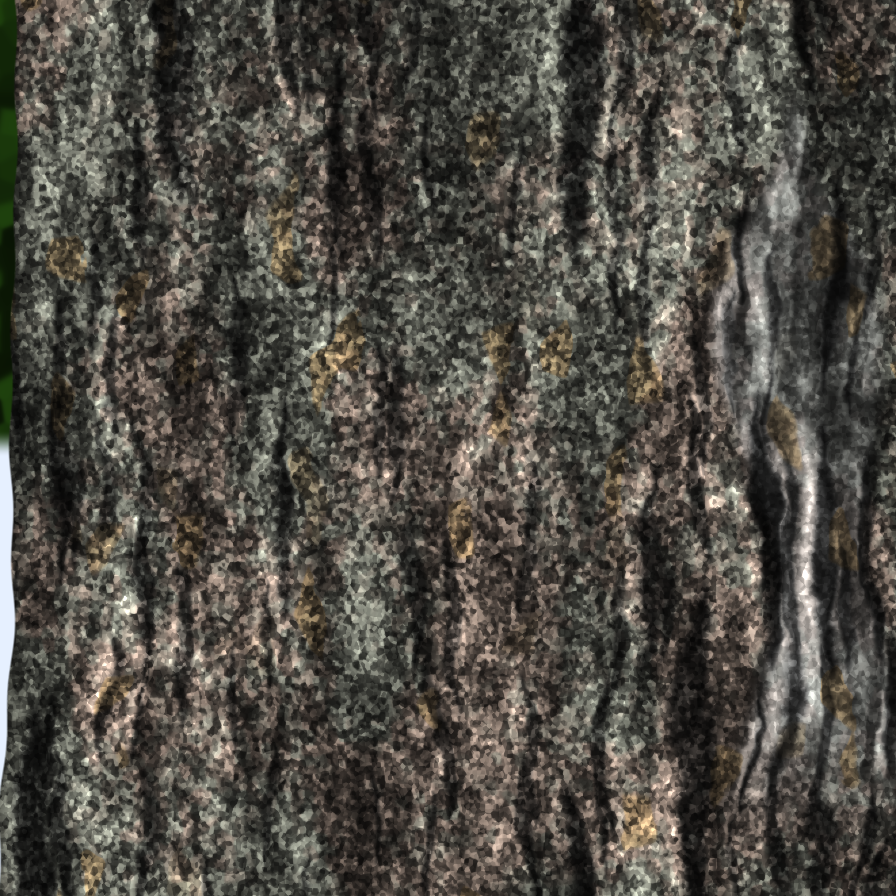
A WebGL 2 fragment shader for this texture:

```glsl
#version 300 es
precision highp float;

uniform vec2 u_resolution;
out vec4 fragColor;

vec2 hash2(vec2 p) {
  vec3 q = fract(p.xyx * vec3(0.1031, 0.1030, 0.0973));
  q += dot(q, q.yzx + 33.33);
  return fract((q.xx + q.yz) * q.zy);
}

// Cellular noise: random tone per cell, blended across the borders
float cellTone(vec2 p, float sharpness) {
  vec2 cell = floor(p);
  float total = 0.0, weights = 0.0;
  for (int y = -1; y <= 1; y++) {
    for (int x = -1; x <= 1; x++) {
      vec2 id = cell + vec2(x, y);
      vec2 d = id + 0.1 + 0.8 * hash2(id) - p;
      float w = exp(-sharpness * dot(d, d));
      total += w * hash2(id + 57.0).x;
      weights += w;
    }
  }
  return total / weights;
}

// Scattered upright spindles: x = dark hollow, y = lit lip on its left
vec2 slits(vec2 p, float density) {
  vec2 cell = floor(p);
  vec2 result = vec2(0.0);
  for (int y = -1; y <= 1; y++) {
    for (int x = -1; x <= 1; x++) {
      vec2 id = cell + vec2(x, y);
      vec2 rnd = hash2(id + 19.0);
      vec2 d = p - id - 0.15 - 0.7 * hash2(id);
      d.x += 0.25 * (rnd.y - 0.5) * d.y;
      float reach = 0.45 + 0.4 * rnd.y;
      float taper = max(1.0 - d.y * d.y / (reach * reach), 0.0);
      float width = (0.07 + 0.13 * rnd.y) * taper;
      float present = step(rnd.x, density) * smoothstep(0.0, 0.3, taper);
      float hollow = smoothstep(-0.06, 0.06, width - abs(d.x));
      float lip = exp(-pow((d.x + width + 0.13) / 0.09, 2.0));
      result = max(result, present * vec2(hollow, lip));
    }
  }
  return result;
}

void main() {
  vec2 p = gl_FragCoord.xy / u_resolution;

  // Wavering of the vertical fibres
  vec2 q = p;
  q.x += 0.008 * sin(p.y * 11.0 + p.x * 9.0) + 0.004 * sin(p.y * 29.0 - p.x * 23.0);
  q.x += 0.012 * (cellTone(p * vec2(24.0, 18.0), 6.0) - 0.5);
  q.x += 0.006 * (cellTone(p * vec2(75.0, 60.0) + 8.0, 7.0) - 0.5);

  // Lichen grains, clumps and ridges
  float grain = cellTone(p * vec2(135.0, 118.0), 13.0) - 0.5;
  float fine = cellTone(p * vec2(235.0, 215.0) + 31.0, 12.0) - 0.5;
  float clump = cellTone(p * vec2(48.0, 30.0) + 5.0, 9.0) - 0.5;
  float ridge = cellTone(q * vec2(26.0, 5.0) + 71.0, 8.0) - 0.5;
  float broad = cellTone(q * vec2(9.0, 4.0) + 13.0, 6.0) - 0.5;

  // Bare plate with long streaks
  float plateSide = abs(q.x - 0.895 - 0.02 * sin(p.y * 5.0));
  float plateHalf = 0.075 - 0.05 * smoothstep(0.65, 0.92, p.y) + 0.02 * sin(p.y * 13.0);
  float plate = smoothstep(-0.012, 0.012, plateHalf - plateSide);
  plate *= smoothstep(0.03, 0.2, p.y) * (1.0 - smoothstep(0.86, 0.92, p.y));
  float rim = exp(-pow((plateSide - plateHalf) / 0.012, 2.0)) * smoothstep(-0.15, 0.25, broad + 0.1);
  float streak = cellTone(q * vec2(75.0, 4.0) + 43.0, 9.0) - 0.5;

  float tone = (1.25 * grain + 0.95 * fine) * (1.0 - 0.5 * plate);
  tone += 0.8 * clump + 0.85 * ridge + 0.55 * broad;
  tone += plate * (0.3 + 1.1 * streak) - 0.7 * rim;

  // Hollows and their raised lips
  vec2 small = slits(q * vec2(21.0, 8.0) + 3.0, 0.36);
  vec2 large = slits(q * vec2(10.0, 4.0) + 27.0, 0.32);
  float hollow = max(small.x * 0.75, large.x);
  tone += 0.35 * max(small.y, large.y) * (1.0 - hollow);
  float light = 0.268 * exp(tone) * (1.0 - 0.68 * hollow);
  light = min(light, 0.4 + 0.5 * (light - 0.4) + 0.04);

  // Warm, cool and ochre tints
  float hue = cellTone(p * vec2(11.0, 7.0) + 91.0, 6.0);
  float speckHue = cellTone(p * vec2(80.0, 70.0) + 17.0, 9.0);
  vec3 tint = mix(vec3(0.99, 1.01, 0.92), vec3(1.11, 0.98, 0.89), smoothstep(0.35, 0.75, 0.65 * hue + 0.35 * speckHue));
  tint = mix(tint, vec3(0.99, 1.0, 1.0), 0.6 * plate + 0.35 * hollow);
  float ochre = smoothstep(0.86, 0.95, cellTone(q * vec2(30.0, 16.0) + 63.0, 12.0));
  tint = mix(tint, vec3(1.25, 1.02, 0.68), 0.6 * ochre);
  vec3 bark = light * tint;

  // Trunk outline with foliage above and sky below
  float outline = 0.015 + 0.003 * sin(p.y * 9.0) + 0.002 * sin(p.y * 47.0);
  outline -= 0.017 * (1.0 - smoothstep(0.08, 0.35, p.y));
  bark *= mix(0.7, 1.0, smoothstep(0.0, 0.025, p.x - outline));
  vec3 leaves = vec3(0.07, 0.15, 0.03) * (0.5 + 1.2 * cellTone(p * 40.0, 8.0));
  vec3 backdrop = mix(vec3(0.9, 0.94, 1.0), leaves, smoothstep(0.49, 0.52, p.y));
  vec3 color = mix(backdrop, bark, smoothstep(-0.0015, 0.0015, p.x - outline));

  fragColor = vec4(color, 1.0);
}
```
